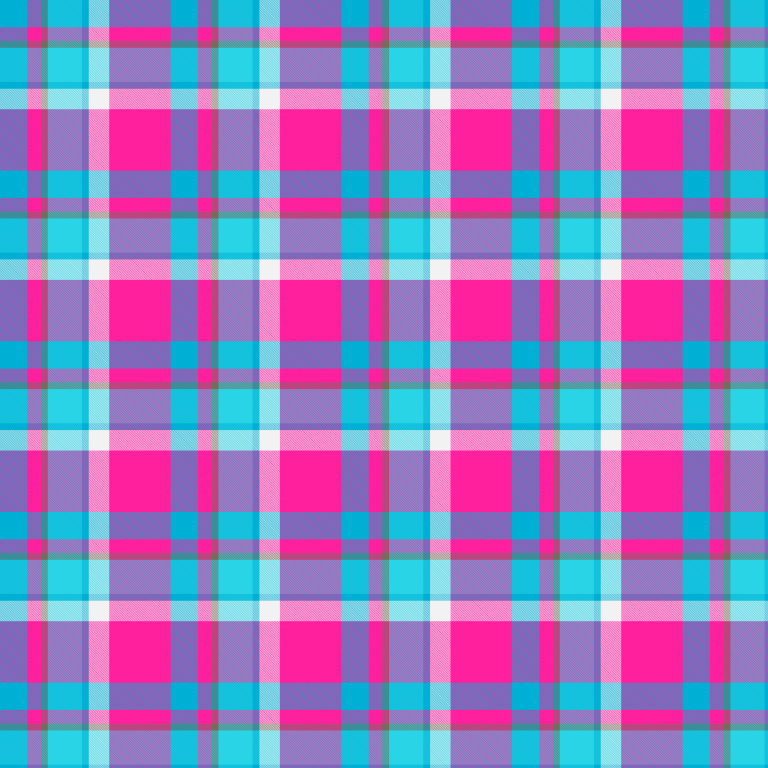
Give the GLSL for this pattern, as a WebGL 1 fragment shader.

```glsl
precision highp float;

// Tartan cloth: one striped colour sequence runs both across and down, and a
// very fine diagonal twill decides whether warp or weft thread is on top.
// Where ribs get thinner than pixels, the twill fades to an even colour blend.

uniform vec2 u_resolution;

const float REPEATS = 4.5;        // colour sequences along the canvas
const float UNITS = 25.0;         // stripe units in one sequence
const float TWILL_LINES = 100.0;  // diagonal ribs in one sequence

const vec3 PINK = vec3(1.0, 0.125, 0.62);
const vec3 DEEP_CYAN = vec3(0.0, 0.69, 0.83);
const vec3 LIGHT_CYAN = vec3(0.16, 0.83, 0.90);
const vec3 TAUPE = vec3(0.47, 0.42, 0.36);
const vec3 WHITE = vec3(0.95);

// Switches to the next stripe colour once position passes start.
vec3 nextStripe(vec3 before, vec3 after, float position, float start, float blur) {
  float passed = clamp((position - start) / blur + 0.5, 0.0, 1.0);
  return mix(before, after, passed);
}

// Thread colour along one axis; the wrap lies inside the wide pink stripe.
vec3 threadColor(float sequence, float pixel) {
  float position = fract(sequence + 0.18) * UNITS - 0.18 * UNITS;
  float blur = pixel * UNITS;
  vec3 color = PINK;
  color = nextStripe(color, DEEP_CYAN, position, 0.0, blur);
  color = nextStripe(color, PINK, position, 4.0, blur);
  color = nextStripe(color, TAUPE, position, 6.0, blur);
  color = nextStripe(color, LIGHT_CYAN, position, 7.0, blur);
  color = nextStripe(color, DEEP_CYAN, position, 12.0, blur);
  color = nextStripe(color, WHITE, position, 13.0, blur);
  return nextStripe(color, PINK, position, 16.0, blur);
}

// Share of warp on top: half of every diagonal rib, smoothed.
float warpCoverage(vec2 cloth, float pixel) {
  float ribsPerPixel = pixel * TWILL_LINES;
  float rib = (cloth.x - cloth.y) * TWILL_LINES;
  float distanceToEdge = abs(fract(rib) - 0.5) - 0.25;
  float coverage = clamp(0.5 + distanceToEdge / ribsPerPixel, 0.0, 1.0);
  float unresolved = smoothstep(0.35, 0.75, ribsPerPixel);
  return mix(coverage, 0.5, unresolved);
}

void main() {
  // Cloth coordinates count sequences from the upper left corner.
  vec2 fromTop = vec2(gl_FragCoord.x, u_resolution.y - gl_FragCoord.y);
  float pixel = REPEATS / u_resolution.y;
  vec2 cloth = fromTop * pixel;

  vec3 warp = threadColor(cloth.x, pixel);
  vec3 weft = threadColor(cloth.y, pixel);
  gl_FragColor = vec4(mix(weft, warp, warpCoverage(cloth, pixel)), 1.0);
}
```
